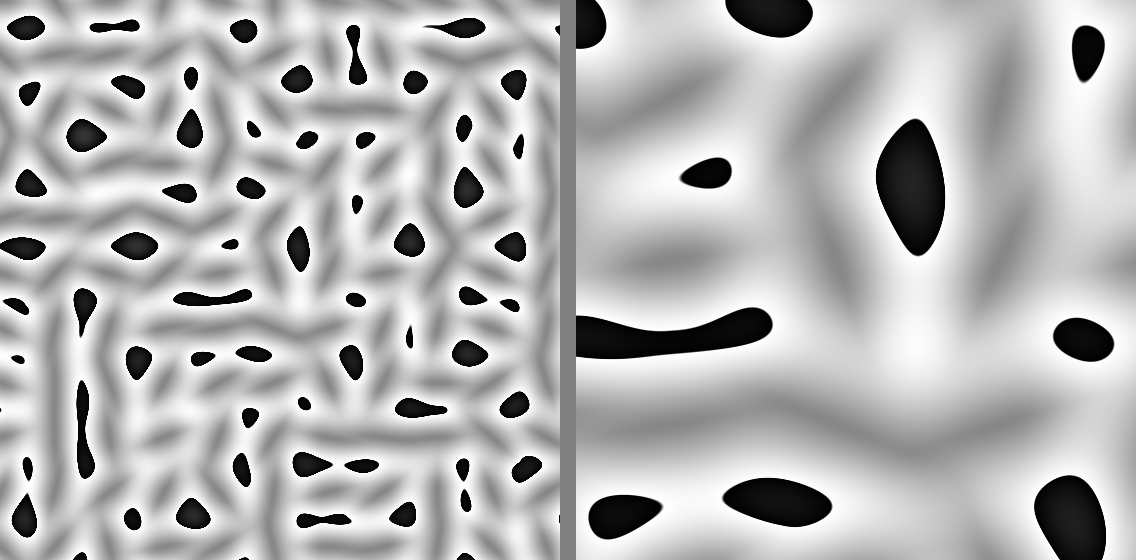
Left: the whole. Right: its middle third, enlarged.
Give the GLSL for this texture, as a three.js fragment shader.

```glsl
// Soft grey folded gradient noise whose overflowing peaks wrap round to black spots.
varying vec2 vUv;

const float TAU = 6.2831853;

float hash(vec2 p) {
  vec3 q = fract(vec3(p.xyx) * vec3(0.1031, 0.1030, 0.0973));
  q += dot(q, q.yzx + 33.33);
  return fract((q.x + q.y) * q.z);
}

// Slope of one lattice point, folded so that a dark crease runs through it
float foldedSlope(vec2 corner, vec2 offset) {
  float angle = TAU * hash(corner + 17.0);
  float slope = dot(vec2(cos(angle), sin(angle)), offset);
  return sqrt(slope * slope + 0.001);
}

// Gradient noise that blends the four folded corner slopes
float foldedNoise(vec2 p) {
  vec2 cell = floor(p);
  vec2 f = p - cell;
  vec2 fade = f * f * f * (f * (f * 6.0 - 15.0) + 10.0);
  float sum = 0.0;
  for (int y = 0; y < 2; y++) {
    for (int x = 0; x < 2; x++) {
      vec2 corner = vec2(float(x), float(y));
      vec2 weight = mix(1.0 - fade, fade, corner);
      sum += weight.x * weight.y * foldedSlope(cell + corner, f - corner);
    }
  }
  return sum;
}

void main() {
  // The lattice starts at the top left corner
  vec2 p = vec2(vUv.x, 1.0 - vUv.y) * 10.24;
  float level = 0.495 + 1.06 * foldedNoise(p);

  // Levels above one wrap to black, with a narrow smooth edge
  float overflow = smoothstep(0.997, 1.003, level);
  float grey = mix(min(level, 1.0), max(level - 1.0, 0.0), overflow);

  gl_FragColor = vec4(vec3(grey), 1.0);
}
```
